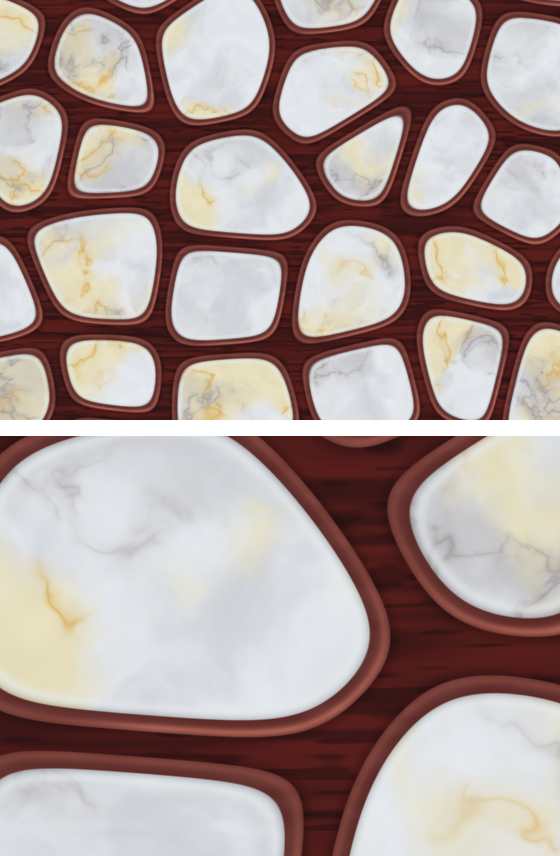
Top, the full canvas; bottom, a detail of the centre.
Write a Shadertoy shader that draws this pattern.

```glsl
// Polished marble pebbles set in copper-brown rims on dark red wood.
// A weighted Voronoi diagram gives the cells, a soft minimum of their edge
// distances rounds them, and warped noise paints the clouds, veins and grain.

float hash(vec2 p) {
    return fract(sin(dot(p, vec2(127.1, 311.7))) * 43758.5);
}

float noise(vec2 p) {
    vec2 i = floor(p), f = fract(p);
    f = f * f * (3.0 - 2.0 * f);
    return mix(mix(hash(i), hash(i + vec2(1, 0)), f.x),
               mix(hash(i + vec2(0, 1)), hash(i + vec2(1, 1)), f.x), f.y);
}

float fbm(vec2 p) {
    float sum = 0.0, amp = 0.5;
    for (int i = 0; i < 5; i++) {
        sum += amp * noise(p);
        p = mat2(1.6, 1.2, -1.2, 1.6) * p + 7.3;
        amp *= 0.5;
    }
    return sum / 0.97;
}

// Jittered centre (xy) and size weight (z) of a grid cell
vec3 site(vec2 cell) {
    vec2 jitter = vec2(hash(cell), hash(cell + 17.3)) - 0.5;
    return vec3(cell + 0.5 + 0.78 * jitter, 0.2 * hash(cell + 41.7));
}

float power(vec2 p, vec3 s) {
    return dot(p - s.xy, p - s.xy) - s.z;
}

// Rounded distance to the border of the cell around p; also returns its id
float pebble(vec2 p, out vec2 id) {
    float best = 1e3;
    for (int j = -2; j <= 2; j++)
    for (int i = -2; i <= 2; i++) {
        vec2 cell = floor(p) + vec2(i, j);
        float d = power(p, site(cell));
        if (d < best) { best = d; id = cell; }
    }
    vec3 own = site(id);
    float sum = 0.0;
    for (int j = -2; j <= 2; j++)
    for (int i = -2; i <= 2; i++) {
        if (i == 0 && j == 0) continue;
        vec3 other = site(id + vec2(i, j));
        float edge = (power(p, other) - best) / (2.0 * length(other.xy - own.xy));
        sum += exp(-edge / 0.08);
    }
    return -0.08 * log(sum);
}

// Dark red boards with fine horizontal grain and short pores
vec3 wood(vec2 p) {
    p.y += 0.012 * noise(p * vec2(3.0, 6.0));
    float grain = 0.6 * noise(p * vec2(7.0, 130.0)) + 0.4 * noise(p * vec2(2.0, 28.0));
    vec3 col = mix(vec3(0.23, 0.09, 0.09), vec3(0.35, 0.12, 0.11), smoothstep(0.25, 0.75, grain));
    float pores = smoothstep(0.6, 0.85, noise(p * vec2(24.0, 180.0)));
    return mix(col, vec3(0.15, 0.07, 0.07), 0.6 * pores);
}

// White stone with cream clouds, ochre threads and grey veins
vec3 marble(vec2 p, vec2 id) {
    float a = 6.283 * hash(id + 5.1);
    vec2 q = mat2(cos(a), sin(a), -sin(a), cos(a)) * p + 20.0 * vec2(hash(id + 2.7), hash(id + 8.9));
    vec2 warp = vec2(fbm(q * 6.0), fbm(q * 6.0 + 13.7)) - 0.5;
    q += 0.14 * warp;

    vec3 col = mix(vec3(0.82, 0.83, 0.85), vec3(0.89, 0.905, 0.925), smoothstep(0.3, 0.6, fbm(q * 9.0)));
    float warm = fbm(q * 5.0 + 31.0) + 0.2 * (hash(id + 3.3) - 0.5);
    col = mix(col, vec3(0.9, 0.87, 0.74), smoothstep(0.46, 0.66, warm));

    float thread = abs(fbm(q * 7.0 + 52.0) - 0.5);
    float ochre = exp(-thread * 55.0) * smoothstep(0.48, 0.62, warm);
    col = mix(col, vec3(0.85, 0.66, 0.33), 0.75 * ochre);

    float patchy = smoothstep(0.47, 0.65, fbm(q * 6.0 + 71.0));
    float vein = abs(fbm(q * 12.0 + 90.0) - 0.5);
    col = mix(col, vec3(0.66, 0.64, 0.64), patchy * (0.25 + 0.7 * exp(-vein * 32.0)));
    return col + 0.05 * (fbm(q * 40.0) - 0.5);
}

void mainImage(out vec4 fragColor, in vec2 fragCoord) {
    vec2 p = fragCoord / iResolution.y;
    float px = 1.0 / iResolution.y;
    vec2 id, g = p / 0.26 + vec2(3.4, 6.2);
    float d = 0.26 * pebble(g, id);
    vec2 outward = normalize(g - site(id).xy + 1e-4);
    float below = dot(outward, vec2(0.45, -0.89));

    // Wood, darkened next to the rims
    vec3 col = wood(p) * (1.0 - 0.2 * smoothstep(0.001, 0.010, d));

    // Rim: rounded profile with a copper glint on the lower side
    float across = (d - 0.010) / 0.013;
    vec3 rim = mix(vec3(0.42, 0.22, 0.2), vec3(0.37, 0.18, 0.17), smoothstep(0.3, 1.0, across));
    rim += 0.04 * (noise(p * vec2(30.0, 120.0)) - 0.5);
    float glint = exp(-pow((across - 0.28) / 0.22, 2.0));
    rim += vec3(0.24, 0.15, 0.12) * glint * (0.25 + 0.75 * smoothstep(0.2, 1.0, below));
    col = mix(col, rim, smoothstep(0.010 - px, 0.010 + px, d));

    // Stone: shaded seam, then a pale polished edge
    vec3 stone = marble(p, id);
    float inside = d - 0.023;
    stone = mix(stone, vec3(0.91, 0.93, 0.94), 0.6 * exp(-pow((inside - 0.006) / 0.004, 2.0)));
    stone *= 1.0 - 0.22 * exp(-max(inside, 0.0) / 0.0025);
    col = mix(col, stone, smoothstep(-px, px, inside));

    fragColor = vec4(clamp(col, 0.0, 1.0), 1.0);
}
```
